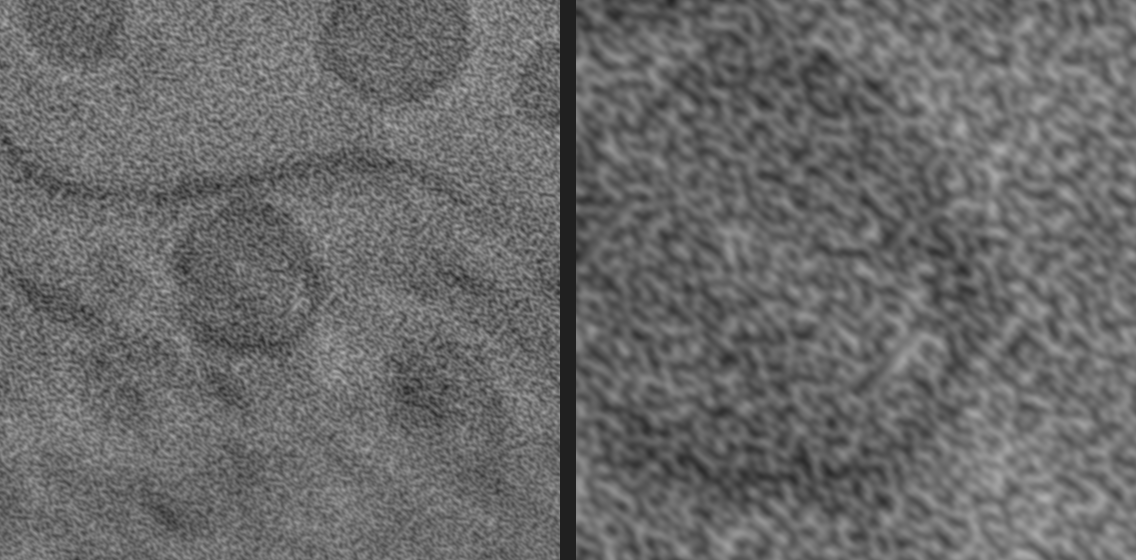
Left, the full canvas; right, a detail of the centre.
This texture is drawn by a WebGL 2 fragment shader. Its source:

```glsl
#version 300 es
precision highp float;
// Grainy grey micrograph of tissue: round dark bodies, a wavy membrane, diagonal mottling

#define BASE_TONE 0.425
#define GRAIN_FREQ 135.0
#define GRAIN_AMOUNT 0.215
#define MOTTLE_FREQ 9.0
#define MOTTLE_AMOUNT 0.100
#define BODY_FILL 0.056
#define BODY_RIM 0.044
#define MEMBRANE_DARK 0.105
#define SPECK_COUNT 20
#define SPECK_DARK 0.075
#define TILT -0.70

uniform vec2 u_resolution;
out vec4 fragColor;

vec2 hash2(vec2 p) {
    vec3 q = fract(p.xyx * vec3(0.1031, 0.1030, 0.0973));
    q += dot(q, q.yzx + 33.33);
    return fract((q.xx + q.yz) * q.zy);
}

float cornerSlope(vec2 cell, vec2 offset) {
    float angle = 6.2832 * hash2(cell).x;
    return dot(vec2(cos(angle), sin(angle)), offset);
}

float gradientNoise(vec2 p) {
    vec2 cell = floor(p), f = p - cell;
    vec2 w = f * f * f * (f * (f * 6.0 - 15.0) + 10.0);
    vec2 e = vec2(1.0, 0.0);
    float low = mix(cornerSlope(cell, f), cornerSlope(cell + e, f - e), w.x);
    float high = mix(cornerSlope(cell + e.yx, f - e.yx), cornerSlope(cell + 1.0, f - 1.0), w.x);
    return mix(low, high, w.y);
}

vec2 rotate(vec2 p, float angle) {
    float c = cos(angle), s = sin(angle);
    return vec2(c * p.x + s * p.y, c * p.y - s * p.x);
}

float bell(float x, float width) {
    return exp(-x * x / (width * width));
}

// Round bodies: soft fill, darker rim and a faint pale halo
float bodies(vec2 p) {
    const vec3 disc[4] = vec3[4](vec3(0.443, 0.500, 0.137), vec3(0.708, 0.940, 0.128),
                                 vec3(0.137, 0.975, 0.092), vec3(1.000, 0.850, 0.072));
    float tone = 0.0;
    for (int i = 0; i < 4; i++) {
        vec2 q = p - disc[i].xy;
        float wobble = 0.022 * gradientNoise(p * 8.0 + float(i) * 7.3);
        float d = length(q) - disc[i].z + wobble;
        float rimFade = 0.7 + 0.8 * gradientNoise(p * 11.0 + 3.1);
        tone -= BODY_FILL * smoothstep(0.016, -0.016, d);
        tone -= BODY_RIM * rimFade * bell(d + 0.012, 0.015);
        tone += 0.024 * bell(d - 0.024, 0.016);
    }
    return tone;
}

// Wavy membrane crossing the field, bending down at its right end
float membrane(vec2 p) {
    float bend = max(p.x - 0.7, 0.0);
    float height = 0.655 + 0.062 * bell(p.x - 0.63, 0.18) + 0.12 * exp(-p.x / 0.045) - 1.7 * bend * bend;
    float d = p.y - height + 0.02 * gradientNoise(p * 9.0);
    float fade = 1.0 - 0.85 * smoothstep(0.78, 0.93, p.x);
    float core = bell(d, 0.019);
    float skirt = 0.35 * bell(d + 0.022, 0.04);
    return -MEMBRANE_DARK * fade * (core * (0.8 + 0.6 * gradientNoise(p * 14.0)) + skirt);
}

// Scattered tilted specks in the lower field, mostly dark, some pale
float specks(vec2 p) {
    float tone = 0.0;
    for (int i = 0; i < SPECK_COUNT; i++) {
        vec2 r = hash2(vec2(float(i) + 4.0, 17.0));
        vec2 s = hash2(vec2(float(i) + 9.0, 53.0));
        vec2 q = rotate(p - r * vec2(1.0, 0.50), TILT + 1.2 * (s.x - 0.5));
        q.y += 0.012 * gradientNoise(p * 18.0);
        float size = mix(0.013, 0.026, s.y);
        float weight = i % 4 == 0 ? -0.75 : 1.0;
        tone -= SPECK_DARK * weight * bell(q.x, size * 1.8) * bell(q.y, size);
    }
    return tone;
}

void main() {
    vec2 p = gl_FragCoord.xy / min(u_resolution.x, u_resolution.y);
    vec2 t = rotate(p, TILT);
    float lower = smoothstep(0.68, 0.42, p.y);

    // Broad light and tilted mottling
    float tone = BASE_TONE + 0.032 * (1.0 - lower) + 0.045 * gradientNoise(p * 3.2 + 5.7);
    float mottle = gradientNoise(t * MOTTLE_FREQ * vec2(0.7, 1.4));
    mottle += 0.6 * gradientNoise(t * MOTTLE_FREQ * vec2(1.7, 3.2) + 11.0);
    tone += MOTTLE_AMOUNT * mix(0.5, 1.0, lower) * mottle;

    // Dark streak sloping down from the left edge
    float streak = p.y - 0.51 + 0.48 * p.x + 0.03 * gradientNoise(p * 10.0 + 2.0);
    tone -= 0.06 * bell(streak, 0.026) * smoothstep(0.36, 0.22, p.x);

    tone += bodies(p) + membrane(p) + specks(p);

    // Fine grain, slightly drawn out along the tilt
    vec2 g = t * GRAIN_FREQ;
    float grain = gradientNoise(g * vec2(0.82, 1.2));
    grain += 0.65 * gradientNoise(rotate(g, 0.5) * vec2(0.46, 0.68) + 31.0);
    tone += GRAIN_AMOUNT * mix(1.08, 0.85, smoothstep(0.4, 0.1, p.y)) * grain;

    fragColor = vec4(vec3(clamp(tone, 0.0, 1.0)), 1.0);
}
```
